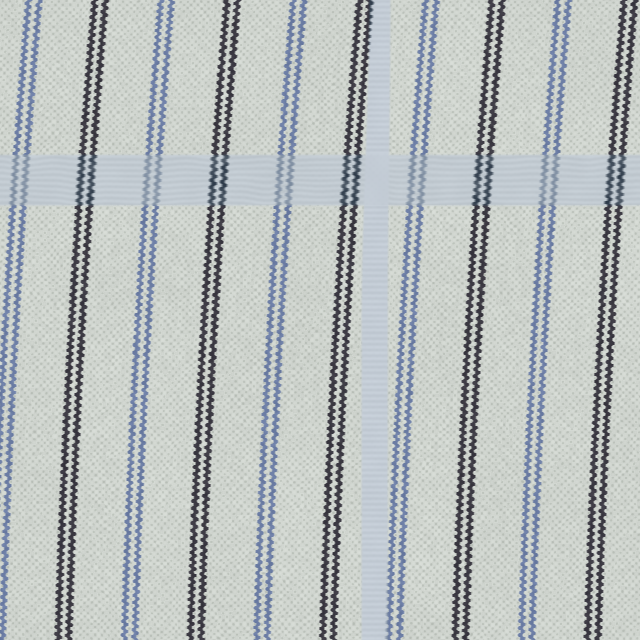
This texture is drawn by a Shadertoy shader. Its source:

```glsl
// Cream woven cloth with leaning pairs of stitched stripes, black and blue in turn,
// crossed by one horizontal and one vertical strip of ribbed translucent tape.
// The stripes come from a repeated distance to zigzag strands; the cloth is a sine weave.

#define PITCH 0.1034         // distance between stripe pairs
#define FIRST_BLACK 0.099    // foot of the first black pair
#define STRAND_OFFSET 0.0083 // strand centre from pair centre
#define STRAND_HALF 0.0041   // half width of a strand
#define ZIGZAG 0.0019        // sideways step of the stitches
#define STITCHES 90.0        // stitches along the canvas
#define THREADS 180.0        // weave threads along the canvas
#define RIBS 112.0           // tape ribs along the canvas
#define TAPE_Y vec2(0.679, 0.758)
#define TAPE_X vec2(0.565, 0.606)

const float PI = 3.14159265;
const vec3 CREAM = vec3(0.815, 0.835, 0.812);
const vec3 BLACK = vec3(0.205, 0.195, 0.235);
const vec3 BLUE = vec3(0.405, 0.475, 0.640);
const vec3 TAPE = vec3(0.755, 0.790, 0.820);
const vec3 BLACK_UNDER_TAPE = vec3(0.170, 0.225, 0.285);
const vec3 BLUE_UNDER_TAPE = vec3(0.390, 0.460, 0.550);

float hash(vec2 p) {
    return fract(sin(dot(p, vec2(127.1, 311.7))) * 43758.5453);
}

float noise(vec2 p) {
    vec2 i = floor(p), f = fract(p);
    f = f * f * (3.0 - 2.0 * f);
    return mix(mix(hash(i), hash(i + vec2(1, 0)), f.x),
               mix(hash(i + vec2(0, 1)), hash(i + vec2(1, 1)), f.x), f.y);
}

// Coverage of the span between range.x and range.y
float band(float v, vec2 range, float soft) {
    return smoothstep(-soft, soft, v - range.x) * smoothstep(-soft, soft, range.y - v);
}

// Sideways drift of the stripes with height
float lean(float y) {
    return 0.0287 * y + 0.0286 * y * y;
}

// Plain weave with uneven threads and soft shadows in the gaps
vec3 cloth(vec2 p) {
    vec2 t = p * THREADS + 0.7 * (vec2(noise(p * 60.0), noise(p * 60.0 + 37.0)) - 0.5);
    float weave = sin(PI * t.x) * sin(PI * t.y);
    float gap = smoothstep(0.15, 0.95, -weave);
    float fleck = hash(floor(t)) - 0.5;
    float mottling = noise(p * 9.0) - 0.5;
    return CREAM + 0.018 * weave - vec3(0.065, 0.060, 0.066) * gap
         + 0.035 * fleck + 0.014 * mottling;
}

// Coverage of a strand pair; d is the distance from its centre line
float strands(float d, float y, float id, float halfWidth, float soft) {
    float side = d < 0.0 ? -1.0 : 1.0;
    float phase = y * STITCHES + 0.6 * noise(vec2(y * 14.0, id)) + 0.12 * side;
    float stepSide = clamp(1.8 * sin(2.0 * PI * phase), -1.0, 1.0);
    float wear = 0.0009 * (hash(vec2(floor(phase * 2.0), id * 2.0 + side)) - 0.5);
    float edge = abs(d - side * STRAND_OFFSET - ZIGZAG * stepSide) - halfWidth - wear;
    return 1.0 - smoothstep(-soft, soft, edge);
}

void mainImage(out vec4 fragColor, in vec2 fragCoord) {
    vec2 p = fragCoord / iResolution.xy;
    float px = 1.0 / iResolution.y;

    // Tape masks; the vertical strip narrows towards the top
    float across = band(p.y, TAPE_Y, px + 0.0008);
    float upright = band(p.x, TAPE_X + vec2(0.012, 0.004) * smoothstep(0.5, 1.0, p.y), px + 0.001);
    float tape = max(across, upright);

    // Stripe pair nearest to this point
    float x = p.x - lean(p.y);
    float id = floor((x - FIRST_BLACK) / PITCH + 0.5);
    float d = x - FIRST_BLACK - id * PITCH;
    bool isBlack = mod(id, 2.0) < 0.5;
    float halfWidth = STRAND_HALF - (isBlack ? 0.0 : 0.0004);

    // Cloth and stripes
    vec3 color = cloth(vec2(x, p.y));
    float grain = 0.07 * (noise(p * 190.0) - 0.5);
    float ink = strands(d, p.y, id, halfWidth, 0.5 * px + 0.0010);
    color = mix(color, (isBlack ? BLACK : BLUE) + grain, 0.95 * ink);

    // Ribbed tape, smooth where the two strips cross
    float wave = 0.9 * noise(vec2(p.x * 24.0, p.y * 20.0)) * across;
    float rib = sin(2.0 * PI * (p.y * RIBS + wave));
    vec3 film = TAPE + 0.018 * rib * (1.0 - across * upright);
    film += vec3(0.008, 0.008, 0.018) * upright + 0.014 * (noise(p * 40.0) - 0.5);

    // Stripes seen blurred through the tape
    float blurred = strands(d, p.y, id, halfWidth, 0.0032);
    float strength = (isBlack ? 0.92 : 0.66) * (0.8 + 0.3 * noise(p * vec2(60.0, 80.0)));
    film = mix(film, isBlack ? BLACK_UNDER_TAPE : BLUE_UNDER_TAPE, min(blurred * strength, 1.0));
    color = mix(color, film, 0.95 * tape);

    fragColor = vec4(clamp(color, 0.0, 1.0), 1.0);
}
```
